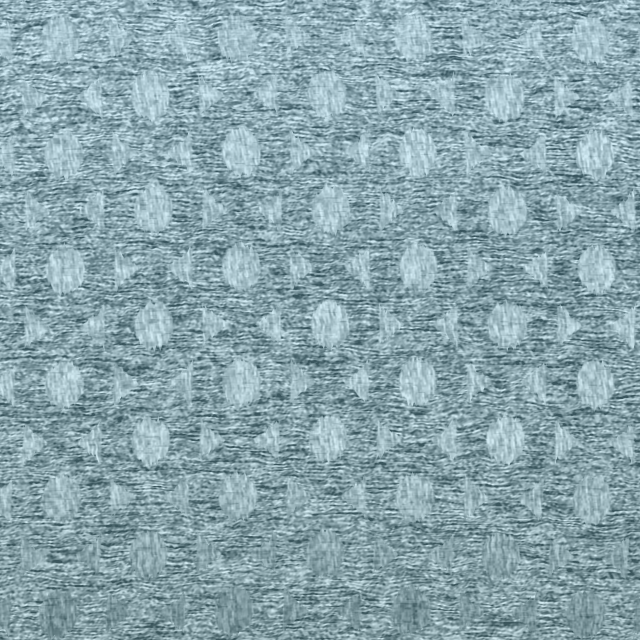
This texture is drawn by a three.js fragment shader. Its source:

```glsl
// Woven upholstery cloth: eleven staggered rows of pale frayed ovals, each flanked
// by two outward-pointing darts, over finely ribbed blue-grey yarn.
// Motifs come from a repeated cell; yarn and stitches are stretched value noise.
varying vec2 vUv;

const vec2 PITCH = vec2(0.277, 0.0897);     // spacing of ovals and of rows
const vec2 FIRST_OVAL = vec2(0.101, 0.936); // centre of the top left oval
const vec2 OVAL_RADII = vec2(0.030, 0.036);
const float DART_BASE = 0.077;              // distance from the oval centre
const float DART_TIP = 0.115;
const float DART_HALF_HEIGHT = 0.029;
const float SOFTNESS = 0.0024;
const float RIBS = 150.0;                   // weft threads over the canvas height
const vec3 SHADOW_YARN = vec3(0.29, 0.40, 0.43);
const vec3 PALE_YARN = vec3(0.74, 0.84, 0.87);

float hash(vec2 p) {
  vec3 q = fract(vec3(p.xyx) * 0.1031);
  q += dot(q, q.yzx + 33.33);
  return fract((q.x + q.y) * q.z);
}

float noise(vec2 p) {
  vec2 cell = floor(p);
  vec2 f = fract(p);
  f = f * f * (3.0 - 2.0 * f);
  float low = mix(hash(cell), hash(cell + vec2(1.0, 0.0)), f.x);
  float high = mix(hash(cell + vec2(0.0, 1.0)), hash(cell + vec2(1.0, 1.0)), f.x);
  return mix(low, high, f.y);
}

// Noise centred on zero
float wander(vec2 p) {
  return noise(p) - 0.5;
}

float inside(float depth) {
  return smoothstep(-SOFTNESS, SOFTNESS, depth);
}

// Gentle sag and stretch of the hanging cloth
vec2 drape(vec2 p) {
  float d = p.y - 0.55;
  p.x += (0.035 + 0.03 * p.x) * d * d;
  p.y -= 0.006 * sin(3.1416 * p.x);
  return p + 0.004 * vec2(wander(p * 7.0), wander(p * 6.0 + 40.0));
}

float ovalMask(vec2 q, float rag) {
  q.y *= 1.0 + 0.26 * rag;
  return inside((1.0 - length(q / OVAL_RADII)) * OVAL_RADII.x);
}

// Concave dart that narrows away from the oval
float dartMask(vec2 q, float rag) {
  float x = abs(q.x);
  float along = clamp((x - DART_BASE) / (DART_TIP - DART_BASE), 0.0, 1.0);
  float reach = DART_HALF_HEIGHT * pow(1.0 - along, 1.15) + 0.003;
  float body = inside(reach * (1.0 + 0.4 * rag) - abs(q.y));
  return body * inside(x - DART_BASE) * inside(DART_TIP - x);
}

// Lightness of the ribbed ground: wavering threads, dark furrows and curly pile
float groundYarn(vec2 p) {
  p.y += 0.006 * wander(p * vec2(28.0, 36.0)) + 0.002 * wander(p * vec2(110.0, 90.0));
  float phase = RIBS * p.y + 2.0 * noise(p * vec2(18.0, 40.0) + 11.0);
  float rib = sin(6.2832 * phase) * noise(p * vec2(24.0, 60.0) + 17.0);
  float streak = wander(p * vec2(14.0, 120.0) + 23.0);
  float thread = wander(p * vec2(80.0, 330.0) + 37.0);
  vec2 slant = vec2(p.x + 0.7 * p.y, p.y - 0.35 * p.x);
  float curl = wander(slant * vec2(210.0, 340.0) + 51.0);
  float furrow = noise(p * vec2(32.0, 290.0) + 67.0);
  float tone = 0.11 * rib + 0.07 * streak + 0.23 * thread + 0.36 * curl;
  return tone - 0.16 * smoothstep(0.58, 0.85, furrow);
}

// Upright, slightly slanted satin stitches
float satinStitch(vec2 p) {
  p.x += 0.12 * p.y + 0.003 * wander(p * vec2(40.0, 90.0));
  return wander(p * vec2(310.0, 85.0) + 83.0);
}

void main() {
  vec2 p = drape(vUv);

  // Staggered cell, centred on its oval
  float row = floor((FIRST_OVAL.y - p.y) / PITCH.y + 0.5);
  float stagger = 0.5 * mod(row, 2.0);
  float column = floor((p.x - FIRST_OVAL.x) / PITCH.x - stagger + 0.5);
  vec2 centre = FIRST_OVAL + vec2(column + stagger, -row) * PITCH;
  vec2 q = p - centre;

  // Ragged thread ends differ above and below each motif
  float rag = wander(vec2(p.x * 320.0, row * 7.0 + 3.0 * step(0.0, q.y) + 90.0));
  float stitch = satinStitch(p);
  float oval = ovalMask(q, rag);
  float dart = dartMask(q, rag) * (0.88 + 0.25 * stitch);

  // Cloth is lighter at the top left; the motifs lose contrast at the bottom
  float light = 0.075 * smoothstep(0.5, 1.0, vUv.y) + 0.04 * (0.5 - vUv.x) * vUv.y;
  light += 0.015 * wander(vUv * 4.0 + 5.0);
  float ground = 0.53 + light + groundYarn(p);
  float sheen = mix(0.45, 0.685, smoothstep(-0.05, 0.33, vUv.y));
  float tuck = smoothstep(0.62, 0.9, noise(p * vec2(80.0, 280.0) + 97.0));
  float pile = wander(p * vec2(300.0, 260.0) + 29.0);
  float satin = sheen + 0.3 * light + 0.25 * stitch + 0.14 * pile - 0.09 * tuck;
  float wear = 0.94 + 0.10 * wander(centre * 31.0 + 13.0);
  float cover = wear * max(oval, dart);
  cover *= 1.0 - 0.25 * smoothstep(0.8, 1.0, vUv.y);

  // Map lightness onto the yarn colours, slightly bluer towards the top
  float tone = mix(ground, satin, cover);
  float level = clamp((tone - SHADOW_YARN.x) / (PALE_YARN.x - SHADOW_YARN.x), -0.15, 1.18);
  vec3 colour = mix(SHADOW_YARN, PALE_YARN, level);
  colour += vec3(-0.012, 0.0, 0.018) * (vUv.y - 0.4);
  gl_FragColor = vec4(colour, 1.0);
}
```
